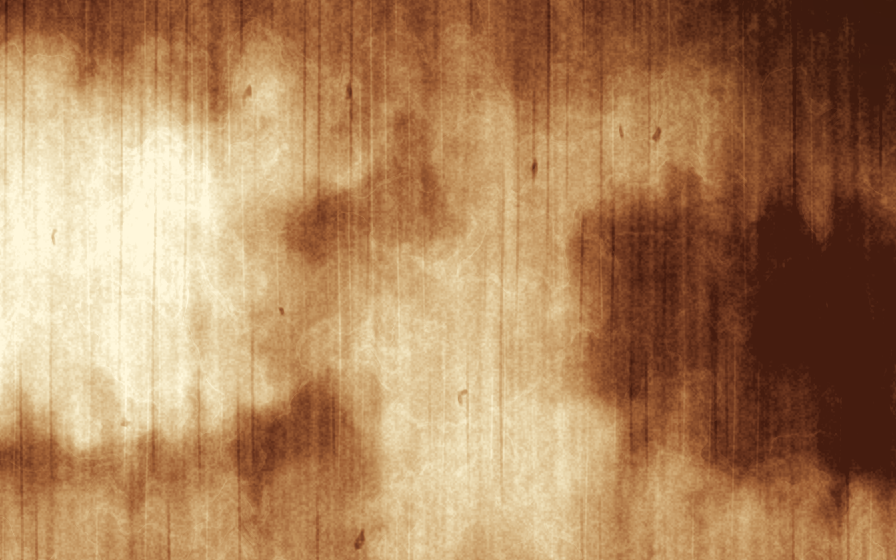
Give the GLSL for this texture, as a WebGL 2 fragment shader.

```glsl
#version 300 es
precision highp float;

uniform vec2 u_resolution;
out vec4 fragColor;

const vec3 DYE[7] = vec3[7](
    vec3(0.27, 0.11, 0.06), vec3(0.45, 0.23, 0.13), vec3(0.63, 0.38, 0.21),
    vec3(0.75, 0.56, 0.35), vec3(0.84, 0.71, 0.51), vec3(0.92, 0.85, 0.69),
    vec3(1.00, 0.97, 0.86));

float hash(vec2 p) {
    vec3 q = fract(vec3(p.xyx) * 0.1031);
    q += dot(q, q.yzx + 33.33);
    return fract((q.x + q.y) * q.z);
}

float noise(vec2 p) {
    vec2 i = floor(p), f = fract(p);
    f = f * f * (3.0 - 2.0 * f);
    float low = mix(hash(i), hash(i + vec2(1, 0)), f.x);
    float high = mix(hash(i + vec2(0, 1)), hash(i + vec2(1, 1)), f.x);
    return mix(low, high, f.y);
}

float fbm(vec2 p) {
    float sum = 0.0, amp = 0.5;
    for (int i = 0; i < 5; i++) {
        sum += amp * noise(p);
        p = mat2(1.6, 1.2, -1.2, 1.6) * p + 17.3;
        amp *= 0.5;
    }
    return sum;
}

// Soft elliptical patch, 1 inside and 0 outside
float patchMask(vec2 p, vec2 center, vec2 radius, float softness) {
    float d = length((p - center) / radius);
    return 1.0 - smoothstep(1.0 - softness, 1.0 + softness, d);
}

// Feathered displacement that frays the patch edges
vec2 fray(vec2 p) {
    vec2 broad = vec2(fbm(p * 3.5), fbm(p * 3.5 + 41.0)) - 0.48;
    vec2 fine = vec2(fbm(p * 13.0 + 7.0), fbm(p * 13.0 + 83.0)) - 0.48;
    return p + 0.32 * broad + 0.13 * fine;
}

// Thin broken vertical threads, one per column
float threads(vec2 p, float columns, float seed) {
    float x = p.x * columns + 0.5 * noise(vec2(p.y * 3.0, seed));
    float id = floor(x);
    float offset = abs(fract(x) - 0.3 - 0.4 * hash(vec2(id, seed)));
    float run = smoothstep(0.55, 0.85, noise(vec2(id * 7.1 + seed, p.y * 4.0)));
    return run * (1.0 - smoothstep(0.02, 0.14, offset));
}

// Small dark specks in scattered cells
float flecks(vec2 p, float cells) {
    vec2 g = p * cells, id = floor(g);
    vec2 center = 0.3 + 0.4 * vec2(hash(id + 3.0), hash(id + 9.0));
    vec2 d = (fract(g) - center) * vec2(1.6, 0.8);
    d += 0.25 * (noise(g * 6.0) - 0.5);
    return step(0.95, hash(id + 21.0)) * (1.0 - smoothstep(0.06, 0.2, length(d)));
}

// Large light and dark areas of the dyed cloth
float dyeTone(vec2 p, vec2 q) {
    float tone = 0.64;
    tone += 0.33 * patchMask(q, vec2(0.18, 0.58), vec2(0.34, 0.25), 0.6);
    tone += 0.12 * patchMask(q, vec2(0.87, 0.30), vec2(0.20, 0.30), 0.5);
    tone -= 0.42 * patchMask(q, vec2(1.38, 0.38), vec2(0.31, 0.24), 0.35);
    tone -= 0.26 * patchMask(q, vec2(1.58, 0.58), vec2(0.26, 0.42), 0.5);
    tone -= 0.27 * patchMask(q, vec2(0.73, 0.68), vec2(0.11, 0.12), 0.45);
    tone -= 0.18 * patchMask(q, vec2(0.60, 0.52), vec2(0.14, 0.15), 0.5);
    tone -= 0.25 * patchMask(q, vec2(0.27, 0.23), vec2(0.34, 0.10), 0.5);
    tone -= 0.23 * patchMask(q, vec2(0.58, 0.16), vec2(0.13, 0.20), 0.5);
    tone -= 0.33 * smoothstep(0.78, 0.99, q.y);
    tone -= 0.20 * smoothstep(0.9, 1.5, p.x) * smoothstep(0.45, 0.9, p.y);
    return tone;
}

vec3 dyeColor(float tone) {
    float level = clamp(tone, 0.0, 1.0) * 6.0;
    vec3 color = DYE[0];
    for (int i = 1; i < 7; i++)
        color = mix(color, DYE[i], clamp(level - float(i - 1), 0.0, 1.0));
    return color;
}

void main() {
    vec2 p = gl_FragCoord.xy / u_resolution.y;
    vec2 uv = gl_FragCoord.xy / u_resolution;

    // Dye bleeds, stretched slightly along the vertical weave
    float drip = noise(vec2(p.x * 26.0, p.y * 2.5)) - 0.5;
    vec2 q = fray(p) + vec2(0.0, 0.09 * drip);
    float tone = dyeTone(p, q);
    tone += 0.30 * (fbm(p * vec2(7.0, 5.0) + 31.0) - 0.48);

    // Wrinkles and vertical streaks
    float crease = abs(fbm(q * 9.0 + 11.0) - 0.48);
    tone += 0.06 * (1.0 - smoothstep(0.0, 0.06, crease)) - 0.02;
    tone += 0.10 * (noise(vec2(p.x * 55.0, p.y * 3.0)) - 0.5);
    tone += 0.08 * (noise(vec2(p.x * 140.0, p.y * 5.0 + 9.0)) - 0.5);
    tone -= 0.11 * threads(p, 34.0, 5.0);
    tone += 0.07 * threads(p, 47.0, 19.0);
    tone -= 0.25 * flecks(p, 15.0);

    // Cloth grain and darkened borders
    tone += 0.10 * (noise(p * 280.0) - 0.5) + 0.07 * (noise(p * 130.0) - 0.5);
    vec2 edge = abs(uv - 0.5) * 2.0;
    tone -= 0.13 * smoothstep(0.75, 1.35, length(edge));

    vec3 color = dyeColor(tone);
    float dull = smoothstep(0.55, 1.0, uv.x) * smoothstep(0.6, 1.0, uv.y);
    color *= mix(vec3(1.0), vec3(0.88, 0.93, 0.88), dull);
    fragColor = vec4(color, 1.0);
}
```
